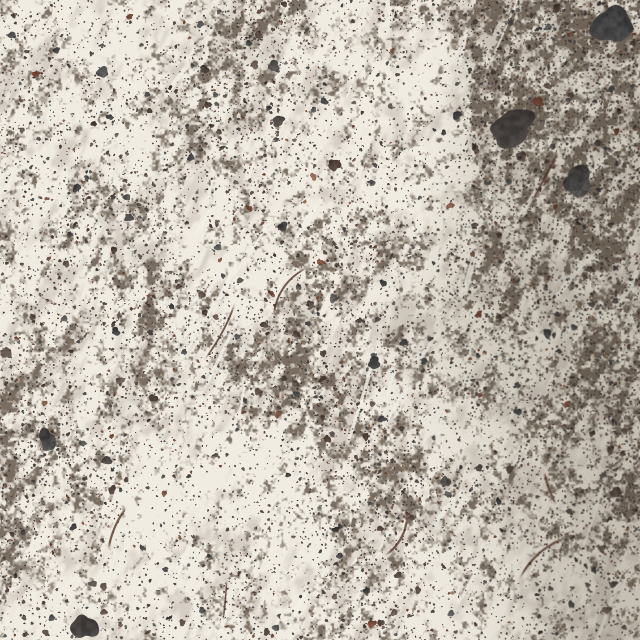
This texture is drawn by a Shadertoy shader. Its source:

```glsl
// Dirty whitewashed ground: pale paint with brushed white scratches, clumped
// brown stain, dark grit in five sizes and a few bent fibres. Grit is cellular
// (one jittered blob per cell); stain is layered noise; the right side is hazy.

#define PAPER vec3(0.945, 0.925, 0.885)
#define PAPER_SHADE vec3(0.835, 0.805, 0.765)
#define STAIN vec3(0.40, 0.35, 0.30)
#define UMBER vec3(0.23, 0.18, 0.155)
#define SLATE vec3(0.20, 0.20, 0.205)
#define RUST vec3(0.36, 0.21, 0.15)
#define HAZE_TINT vec3(0.80, 0.79, 0.77)
#define BRUSH_ANGLE 1.15
#define STAIN_AMOUNT 0.85
#define SCRATCHES 34
#define FIBRES 8

const float TAU = 6.2832;

vec3 hash3(vec2 p) {
    vec3 q = fract(vec3(p.xyx) * vec3(0.1031, 0.1030, 0.0973));
    q += dot(q, q.yxz + 33.33);
    return fract((q.xxy + q.yzz) * q.zyx);
}

mat2 rotation(float a) {
    float c = cos(a), s = sin(a);
    return mat2(c, -s, s, c);
}

float noise(vec2 p) {
    vec2 i = floor(p), f = fract(p);
    f = f * f * (3.0 - 2.0 * f);
    float low = mix(hash3(i).x, hash3(i + vec2(1, 0)).x, f.x);
    float high = mix(hash3(i + vec2(0, 1)).x, hash3(i + vec2(1, 1)).x, f.x);
    return mix(low, high, f.y);
}

// Where dirt gathers: broad clumps, heavier to the right and the top.
float dirtiness(vec2 p) {
    float n = 0.55 * noise(p * 5.0 + 3.0) + 0.45 * noise(p * 13.0 + 40.0);
    return smoothstep(0.25, 0.9, n + 0.17 * smoothstep(0.55, 1.0, p.x) + 0.08 * p.y);
}

float hazeAt(vec2 p) {
    float wander = 0.3 * (noise(p * 4.0 + 17.0) - 0.5);
    return smoothstep(0.62, 1.05, p.x + 0.25 * (0.5 - p.y) + wander);
}

// One size of grit; radius is a fraction of the cell.
vec3 addGrit(vec3 col, vec2 p, float cells, float radius, float density, float soft) {
    vec2 home = floor(p * cells);
    for (int y = -1; y <= 1; y++)
    for (int x = -1; x <= 1; x++) {
        vec2 id = home + vec2(x, y);
        vec3 place = hash3(id + cells * 3.7);
        vec3 look = hash3(id + cells * 1.3 + 91.0);
        vec2 centre = (id + 0.1 + 0.8 * place.xy) / cells;
        if (place.z > density * mix(0.45, 1.5, dirtiness(centre))) continue;

        // Stretched outline with a few uneven corners
        vec2 q = rotation(look.x * TAU) * (p - centre);
        q.y *= mix(1.0, 1.6, look.y);
        float a = atan(q.y, q.x);
        float outline = 1.0 + 0.14 * sin(2.0 * a + look.z * TAU)
                      + 0.11 * sin(3.0 * a + look.y * TAU) + 0.06 * sin(5.0 * a + look.x * TAU);
        float r = radius / cells * mix(0.45, 1.0, look.z * look.z) * outline;
        float cover = 1.0 - smoothstep(r - soft, r + soft, length(q));

        // Mostly umber and slate, sometimes rust; lit from below
        vec3 tone = mix(UMBER, SLATE, smoothstep(0.3, 0.7, look.x));
        tone = mix(tone, RUST, step(0.88, look.y));
        tone *= 0.75 + 0.5 * noise(p * 130.0) + 0.25 * look.z;
        tone += 0.05 * clamp((centre.y - p.y) / r, -1.0, 1.0);
        col = mix(col, tone, cover * mix(0.75, 0.97, place.x));
    }
    return col;
}

// Coverage of a stroke along x, bent by a parabola and tapered at its ends.
float stroke(vec2 q, float halfLength, float width, float bend, float soft) {
    float t = q.x / halfLength;
    float taper = 1.0 - smoothstep(0.6, 1.0, abs(t));
    float d = abs(q.y - bend * halfLength * t * t);
    return taper * (1.0 - smoothstep(width - soft, width + soft, d));
}

void mainImage(out vec4 fragColor, in vec2 fragCoord) {
    vec2 p = fragCoord / iResolution.y;
    float dirt = dirtiness(p);
    float haze = hazeAt(p);
    float soft = max(0.0011, 0.6 / iResolution.y) + 0.0012 * haze;

    // Paint, mottled along the brush direction
    vec2 brush = rotation(BRUSH_ANGLE) * p * vec2(0.55, 1.0);
    float mottle = 0.6 * noise(brush * 45.0) + 0.4 * noise(brush * 140.0 + 9.0);
    vec3 col = mix(PAPER, PAPER_SHADE, smoothstep(0.42, 0.85, mottle + 0.2 * (dirt - 0.4)));

    // Fine stain
    float grain = 0.4 * noise(brush * 75.0 + 5.0) + 0.35 * noise(p * 150.0) + 0.25 * noise(p * 290.0);
    float stain = smoothstep(0.48, 0.80, grain + 0.26 * (dirt - 0.4));
    col = mix(col, STAIN, stain * STAIN_AMOUNT);

    // White scratches, a few of them long and thin
    for (int i = 0; i < SCRATCHES; i++) {
        vec3 h = hash3(vec2(i, 7)), k = hash3(vec2(i, 23));
        vec2 q = rotation(BRUSH_ANGLE + 0.6 * (h.z - 0.5)) * (p - vec2(mix(0.15, 1.0, h.x), h.y));
        float longer = step(0.93, k.x);
        float mark = stroke(q, mix(0.02, 0.05, k.y) + 0.07 * longer,
                            mix(0.0015, 0.0045, k.z) * (1.0 - 0.4 * longer), 0.08 * (h.z - 0.5), soft);
        col = mix(col, vec3(0.95, 0.94, 0.91), mark * 0.85);
    }

    // Grit from dust to stones
    col = addGrit(col, p, 150.0, 0.30, 0.42, soft);
    col = addGrit(col, p, 72.0, 0.24, 0.42, soft);
    col = addGrit(col, p, 33.0, 0.22, 0.34, soft);
    col = addGrit(col, p, 15.0, 0.18, 0.22, soft);
    col = addGrit(col, p, 6.0, 0.22, 0.14, soft);

    // Bent plant fibres
    for (int i = 0; i < FIBRES; i++) {
        vec3 h = hash3(vec2(i, 51)), k = hash3(vec2(i, 77));
        vec2 q = rotation(BRUSH_ANGLE + 1.4 * (h.z - 0.4)) * (p - h.xy);
        float mark = stroke(q, mix(0.02, 0.07, k.x), mix(0.0008, 0.002, k.y), 0.6 * (k.z - 0.5), soft);
        col = mix(col, mix(UMBER, RUST, k.y), mark * 0.8);
    }

    // Grey haze towards the right
    col = mix(col, col * HAZE_TINT + 0.02, haze);
    fragColor = vec4(col, 1.0);
}
```
